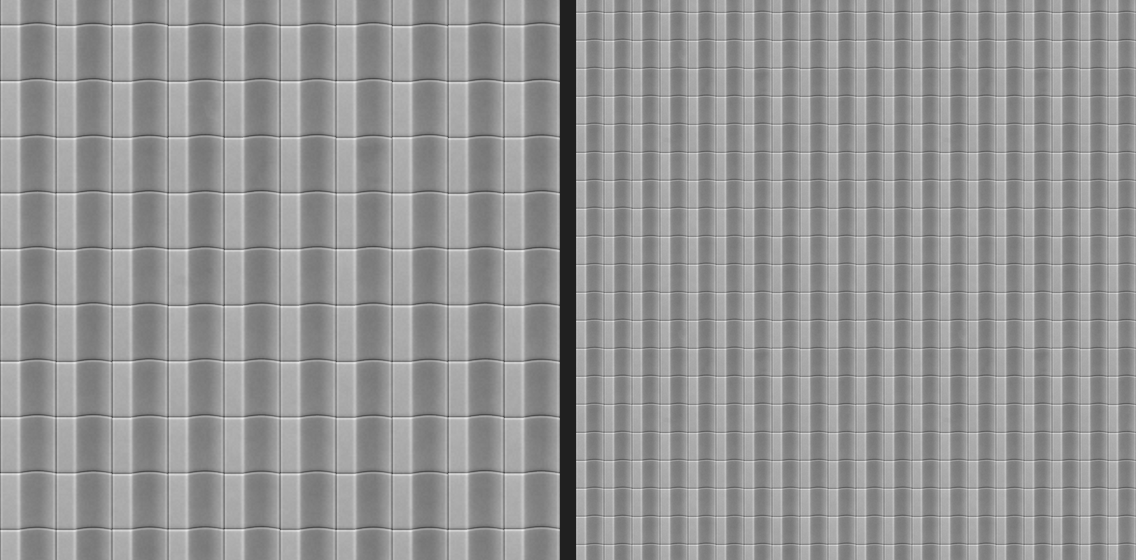
Left: one tile. Right: repeated 2 by 2.
This texture is drawn by a three.js fragment shader. Its source:

```glsl
// Grey interlocking roof tiles: a flat pan beside a rounded barrel, in a square grid.
#define TILES 10.0
#define ROW_SHIFT 0.545
#define PAN_END 0.335
#define ARCH 0.035
#define LINE 0.013
#define PAN_GREY 0.655
#define BARREL_GREY 0.480
#define TILE_VARIATION 0.018
#define EDGE_JITTER 0.016
#define GRAIN 0.022
#define SMUDGE 0.045

varying vec2 vUv;

float hash(vec2 p) {
  vec3 q = fract(vec3(p.xyx) * 0.1031);
  q += dot(q, q.yzx + 33.33);
  return fract((q.x + q.y) * q.z);
}

// Value noise that wraps after a whole number of cells
float noise(vec2 uv, float cells) {
  vec2 p = uv * cells;
  vec2 i = floor(p);
  vec2 f = fract(p);
  f = f * f * (3.0 - 2.0 * f);
  vec2 a = mod(i, cells);
  vec2 b = mod(i + 1.0, cells);
  return mix(mix(hash(a), hash(vec2(b.x, a.y)), f.x),
             mix(hash(vec2(a.x, b.y)), hash(b), f.x), f.y);
}

float ridge(float d, float width) {
  return exp(-d * d / (width * width));
}

// Grey level across one tile, from its left seam to its right seam
float profile(float x, float depth) {
  float pan = PAN_GREY + 0.025 * (1.0 - depth);
  float barrel = BARREL_GREY + 0.025 * smoothstep(0.2, 1.0, depth);
  barrel += 0.16 * exp(-max(x - PAN_END, 0.0) / 0.07);
  barrel += 0.14 * smoothstep(0.68, 1.0, x);
  float grey = mix(pan, barrel, smoothstep(PAN_END - 0.01, PAN_END + 0.05, x));
  grey += 0.085 * ridge(x - PAN_END, 0.035);
  return grey + 0.07 * ridge(x - 0.962, 0.02);
}

void main() {
  vec2 p = vUv * TILES;
  float x = fract(p.x);
  float column = mod(floor(p.x), TILES);

  // Overlapping edge: straight on the pan, arched over the barrel
  float span = clamp((x - PAN_END) / (1.0 - PAN_END), 0.0, 1.0);
  float y = p.y - ROW_SHIFT - ARCH * sin(span * 3.14159);
  float boundary = floor(y + 0.5);
  float jitter = hash(vec2(column, mod(boundary, TILES)) + 17.0) - 0.5;
  float edge = y - boundary - EDGE_JITTER * jitter;
  float below = 1.0 - step(0.0, edge);
  float depth = clamp(1.0 - below - edge + below, 0.0, 1.0);
  depth = mix(clamp(1.0 - edge, 0.0, 1.0), clamp(-edge, 0.0, 1.0), below);
  vec2 tile = vec2(column, mod(boundary - below, TILES));

  // Body shading and tone of each tile
  float grey = profile(x, depth);
  grey += TILE_VARIATION * (hash(tile + 5.0) - 0.5);
  grey += 0.045 * exp(-depth / 0.07);

  // Lit upper lip and the shadow line above it
  grey += 0.12 * ridge(edge + 0.022, LINE * 1.3);
  grey -= 0.20 * ridge(edge - 0.010, LINE * 1.1);
  grey -= 0.035 * ridge(edge - 0.035, 0.03) * (1.0 - below);

  // Vertical seam with a lit lip on its right
  float seam = x - floor(x + 0.5);
  float seamDepth = 0.17 + 0.08 * hash(tile + 41.0);
  grey -= seamDepth * ridge(seam - 0.002, LINE);
  grey += 0.06 * ridge(seam - 0.032, LINE * 1.2);

  // Fine grain, broad mottling and rare faint smudges
  grey += GRAIN * (noise(vUv, 300.0) - 0.5);
  grey += GRAIN * 0.6 * (noise(vUv, 60.0) - 0.5);
  float stained = step(0.86, hash(tile + 73.0));
  float blotch = smoothstep(0.62, 0.85, noise(vUv + 0.01 * noise(vUv, 40.0), 50.0));
  float inside = smoothstep(0.05, 0.2, depth) * smoothstep(0.0, 0.15, 1.0 - depth)
               * smoothstep(0.04, 0.15, x) * smoothstep(0.04, 0.15, 1.0 - x);
  grey += SMUDGE * stained * blotch * inside * (hash(tile + 91.0) - 0.4);

  gl_FragColor = vec4(vec3(clamp(grey, 0.0, 1.0)), 1.0);
}
```
